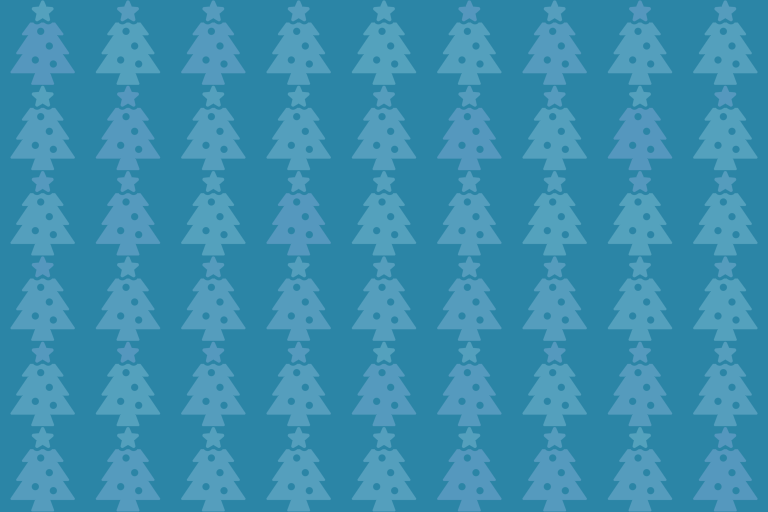
Write a Shadertoy shader that draws this pattern.

```glsl
// Rows of pale fir trees, each topped by a rounded star, on flat teal blue.
// Each cell joins trapezoid tiers and a trunk, then cuts out baubles and a
// gap under the star. Hashed tints vary tree and star separately.

const vec2 REPEATS = vec2(9.0, 6.0);
const vec3 BACKGROUND = vec3(0.17, 0.52, 0.65);
const vec3 TINT_BLUE = vec3(0.335, 0.59, 0.745);
const vec3 TINT_GREEN = vec3(0.33, 0.635, 0.74);

// Integer hash of a cell and a layer number, from 0 to 1
float hash(vec2 cell, uint layer) {
    uint n = uint(cell.x) * 1597334677u ^ uint(cell.y) * 3812015801u;
    n ^= layer * 2798796415u;
    n = (n ^ (n >> 16)) * 2146121005u;
    n = (n ^ (n >> 15)) * 2221713035u;
    n ^= n >> 16;
    return float(n & 65535u) / 65535.0;
}

// Signed distance to an upright trapezoid with rounded corners
float trapezoid(vec2 p, float bottom, float top, float wBottom, float wTop, float radius) {
    float h = 0.5 * (top - bottom) - radius;
    float w1 = wBottom - radius;
    float w2 = wTop - radius;
    p = vec2(abs(p.x), p.y - 0.5 * (top + bottom));
    vec2 side = vec2(w2 - w1, 2.0 * h);
    vec2 toCap = vec2(p.x - min(p.x, p.y < 0.0 ? w1 : w2), abs(p.y) - h);
    vec2 fromBase = p - vec2(w1, -h);
    vec2 toSide = fromBase - side * clamp(dot(fromBase, side) / dot(side, side), 0.0, 1.0);
    float inside = (toSide.x < 0.0 && toCap.y < 0.0) ? -1.0 : 1.0;
    return inside * sqrt(min(dot(toCap, toCap), dot(toSide, toSide))) - radius;
}

// Signed distance to a five-pointed star, folded into one half arm
float star(vec2 p, float size, float inner, float radius) {
    vec2 k1 = vec2(0.80902, -0.58779);
    vec2 k2 = vec2(-k1.x, k1.y);
    p.x = abs(p.x);
    p -= 2.0 * max(dot(k1, p), 0.0) * k1;
    p -= 2.0 * max(dot(k2, p), 0.0) * k2;
    p = vec2(abs(p.x), p.y - size);
    vec2 edge = inner * vec2(-k1.y, k1.x) - vec2(0.0, 1.0);
    float t = clamp(dot(p, edge) / dot(edge, edge), 0.0, size);
    return length(p - edge * t) * sign(p.y * edge.x - p.x * edge.y) - radius;
}

// Three widening tiers on a flared trunk
float fir(vec2 p) {
    float d = trapezoid(p, 0.006, 0.18, 0.134, 0.08, 0.014);
    for (int i = 0; i < 3; i++) {
        float tier = float(i);
        float bottom = 0.586 - 0.2225 * tier;
        float height = i == 0 ? 0.15 : 0.24;
        float width = 0.243 + 0.067 * tier;
        d = min(d, trapezoid(p, bottom, bottom + height, width, width - 0.6 * height, 0.014));
    }
    return d;
}

// Nearest of the four round baubles
float baubles(vec2 p) {
    vec2 centers[4] = vec2[4](vec2(-0.023, 0.633), vec2(0.078, 0.461),
                              vec2(-0.086, 0.297), vec2(0.125, 0.25));
    float d = 1.0;
    for (int i = 0; i < 4; i++) d = min(d, length(p - centers[i]) - 0.042);
    return d;
}

float coverage(float d, float pixel) {
    return 1.0 - smoothstep(-0.7 * pixel, 0.7 * pixel, d);
}

vec3 tint(vec2 cell, uint layer) {
    return mix(TINT_BLUE, TINT_GREEN, hash(cell, layer));
}

void mainImage(out vec4 fragColor, in vec2 fragCoord) {
    vec2 grid = fragCoord / iResolution.xy * REPEATS;
    vec2 cell = mod(floor(grid), REPEATS);
    vec2 p = fract(grid) - vec2(0.5, 0.0);
    float pixel = REPEATS.y / iResolution.y;

    // Cut the baubles and the star's clearance out of the tree
    float starDist = star(p - vec2(0.0, 0.862), 0.112, 0.46, 0.021);
    float treeDist = max(fir(p), -baubles(p));
    treeDist = max(treeDist, 0.036 - starDist);

    vec3 color = BACKGROUND;
    color = mix(color, tint(cell, 1u), coverage(treeDist, pixel));
    color = mix(color, tint(cell, 2u), coverage(starDist, pixel));
    fragColor = vec4(color, 1.0);
}
```
